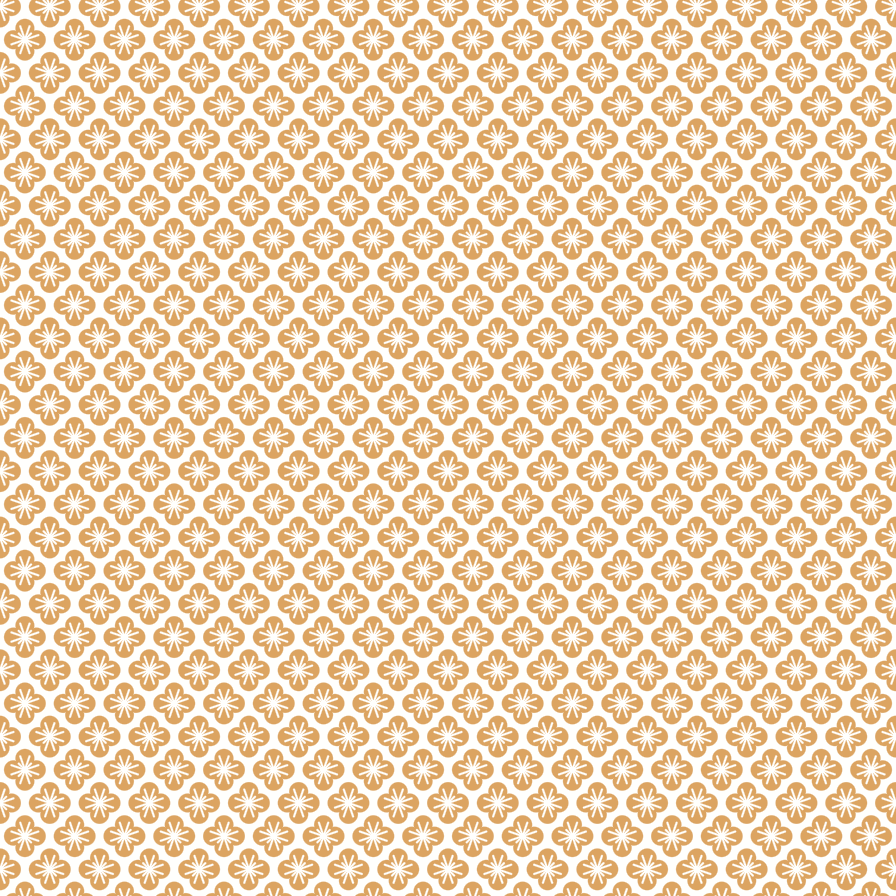
Reproduce this pattern procedurally as a Shadertoy shader.

```glsl
// Staggered rows of four-petalled ochre blossoms on white, each with fine
// white stamens. A blossom is folded to one eighth, so a single petal circle
// and two strokes build it; lengths are in units of the column spacing.

const float COLUMNS = 18.0;
const float ROWS = 27.0;
const float TOP_OFFSET = 0.197;   // first row below the top edge, in rows
const vec3 PAPER = vec3(1.0, 1.0, 0.994);
const vec3 OCHRE = vec3(0.863, 0.645, 0.382);

float segmentDistance(vec2 p, vec2 end) {
    float along = clamp(dot(p, end) / dot(end, end), 0.0, 1.0);
    return length(p - end * along);
}

vec2 polar(float radius, float degreesFromAxis) {
    float angle = radians(degreesFromAxis);
    return radius * vec2(cos(angle), sin(angle));
}

// Fold all four petals and their halves onto one wedge.
vec2 foldEightfold(vec2 p) {
    p = abs(p);
    return vec2(max(p.x, p.y), min(p.x, p.y));
}

float petalDistance(vec2 q, float offset, float radius) {
    return length(q - vec2(offset, 0.0)) - radius;
}

// Two long strokes in each petal, a short one between petals, a round heart.
float stamenDistance(vec2 q, float halfWidth) {
    float longStroke = segmentDistance(q, polar(0.285, 19.0)) - halfWidth;
    float shortStroke = segmentDistance(q, polar(0.175, 45.0)) - halfWidth;
    float heart = length(q) - 0.075;
    return min(min(longStroke, shortStroke), heart);
}

float coverage(float dist, float pixel) {
    return clamp(0.5 - dist / pixel, 0.0, 1.0);
}

float blossom(vec2 p, float pixel) {
    vec2 q = foldEightfold(p);
    float petals = coverage(petalDistance(q, 0.229, 0.191), pixel);
    float stamens = coverage(stamenDistance(q, 0.021), pixel);
    return petals * (1.0 - stamens);
}

void mainImage(out vec4 fragColor, in vec2 fragCoord) {
    vec2 uv = fragCoord / iResolution.y;
    float pixel = 1.2 * COLUMNS / iResolution.y;
    float rowHeight = COLUMNS / ROWS;
    float x = uv.x * COLUMNS;
    float y = (1.0 - uv.y) * ROWS - TOP_OFFSET;

    // Petals reach into neighbouring rows, so gather three of them.
    float ink = 0.0;
    for (int i = -1; i <= 1; i++) {
        float row = round(y) + float(i);
        float shift = 0.5 * mod(row, 2.0);
        vec2 local = vec2(fract(x - shift + 0.5) - 0.5, (y - row) * rowHeight);
        ink = max(ink, blossom(local, pixel));
    }
    fragColor = vec4(mix(PAPER, OCHRE, ink), 1.0);
}
```
